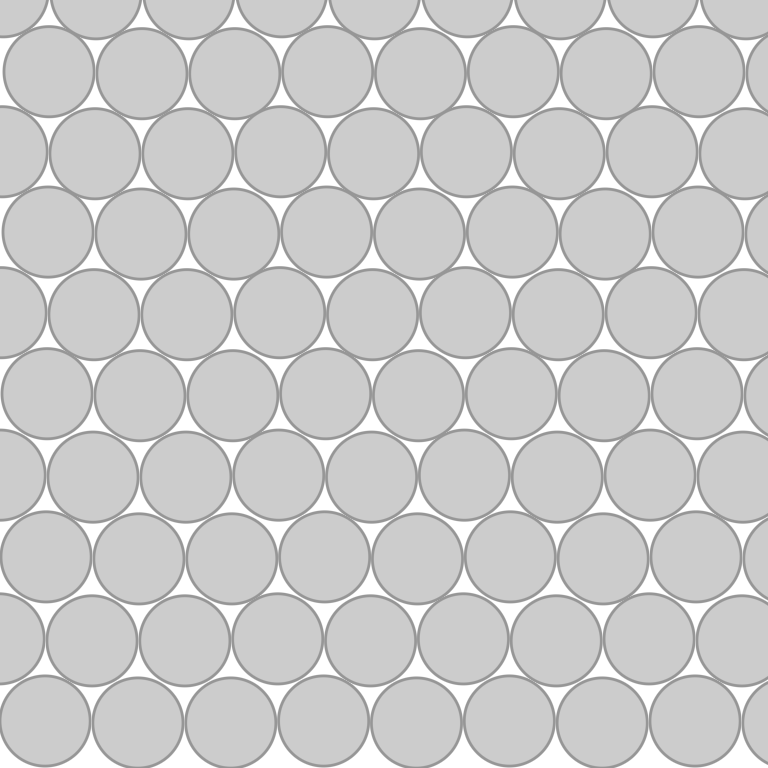
This pattern is drawn by a Shadertoy shader. Its source:

```glsl
const vec2 PITCH = vec2(0.1209, 0.1055);      // spacing across and up
const vec2 FIRST_CENTRE = vec2(0.0587, 0.0599);
const int ROWS = 10;
const int COLUMNS = 9;
const float RADIUS = 0.0587;                  // to the middle of the outline
const float LINE_WIDTH = 0.0037;
const float ROW_DRIFT = 0.00065;              // sideways creep per row
const float STACK_BOW = 0.0042;               // lift of the middle rows
const float COLUMN_WOBBLE = 0.0013;           // alternating height of columns
const vec3 BACKGROUND = vec3(1.0);
const vec3 FILL = vec3(0.80);
const vec3 OUTLINE = vec3(0.59);
const float PI = 3.14159265;

vec2 discCentre(float column, float row) {
    float stagger = 0.5 * mod(row, 2.0);
    vec2 centre = FIRST_CENTRE + PITCH * vec2(column - stagger, row);
    centre.x += ROW_DRIFT * row;
    centre.y += STACK_BOW * sin(PI * row / float(ROWS - 1));

    // Columns alternate high and low, with one phase slip near the left
    float low = mod(column + step(1.5, column), 2.0);
    centre.y += COLUMN_WOBBLE * (1.0 - 2.0 * low);
    return centre;
}

// Signed distance to the nearest disc of the stack
float discStack(vec2 p) {
    float d = 1.0;
    for (int row = 0; row < ROWS; row++) {
        for (int column = 0; column < COLUMNS; column++) {
            vec2 centre = discCentre(float(column), float(row));
            d = min(d, length(p - centre) - RADIUS);
        }
    }
    return d;
}

void mainImage(out vec4 fragColor, in vec2 fragCoord) {
    vec2 p = fragCoord / iResolution.y;
    float blur = 0.75 / iResolution.y;
    float d = discStack(p);

    // Fill first, then the outline over its rim
    float fill = 1.0 - smoothstep(-blur, blur, d);
    float line = 1.0 - smoothstep(-blur, blur, abs(d) - 0.5 * LINE_WIDTH);
    vec3 colour = mix(BACKGROUND, FILL, fill);
    colour = mix(colour, OUTLINE, line);
    fragColor = vec4(colour, 1.0);
}
```
